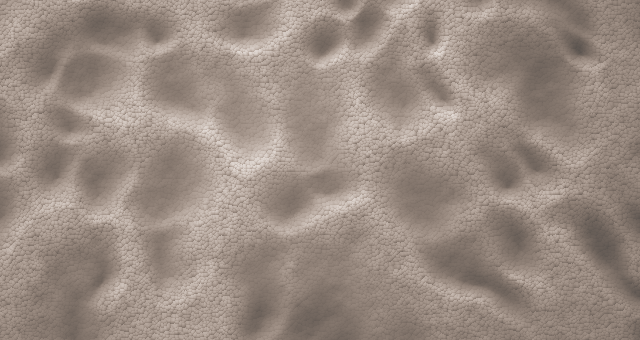
A WebGL 2 fragment shader for this texture:

```glsl
#version 300 es
precision highp float;
precision highp int;
// Pale grainy mineral crust, hollowed by pits between rounded, softly lit ridges.

#define PIT_SCALE 4.5
#define PIT_TILT 0.45
#define PIT_BLEND 9.0
#define RELIEF 0.075
#define GRAIN_SCALE 100.0
#define GRAIN_AMOUNT 0.115
#define CLUMP_AMOUNT 0.06
#define BASE_TONE 0.605
#define HEIGHT_TONE 0.17
#define SLOPE_TONE 0.17
#define GLOW_TONE 0.24
#define LIGHT_DIR vec2(-0.35, 0.94)

uniform vec2 u_resolution;
out vec4 fragColor;

// Integer hash: two random values in 0..1 for each lattice cell
vec2 hash2(vec2 cell) {
    uvec2 v = uvec2(ivec2(cell) + 4096) * 1664525u + 1013904223u;
    v.x += v.y * 1664525u;
    v.y += v.x * 1664525u;
    v ^= v >> 16u;
    v.x += v.y * 1664525u;
    v.y += v.x * 1664525u;
    v ^= v >> 16u;
    return vec2(v & 65535u) / 65535.0;
}

// Smooth value noise, two independent channels
vec2 noise2(vec2 p) {
    vec2 i = floor(p), f = fract(p);
    f = f * f * (3.0 - 2.0 * f);
    vec2 low = mix(hash2(i), hash2(i + vec2(1, 0)), f.x);
    vec2 high = mix(hash2(i + vec2(0, 1)), hash2(i + vec2(1, 1)), f.x);
    return mix(low, high, f.y);
}

// Slanted flow on the right, broader hollows near the bottom
vec2 flowWarp(vec2 p) {
    float side = smoothstep(0.85, 1.5, p.x);
    vec2 q = vec2(p.x + 0.6 * (p.y - 0.5) * side, p.y * (0.7 + 0.3 * p.y));
    q.y *= 1.0 - 0.2 * side;
    q += 0.13 * (noise2(p * 3.7 + 11.0) - 0.5);
    return q + 0.045 * (noise2(p * 10.0 + 37.0) - 0.5);
}

// Smooth union of lopsided bowls: 0 in the pits, 1 on the ridges
float pitField(vec2 p) {
    p *= PIT_SCALE;
    vec2 base = floor(p);
    float sum = 0.0;
    for (int j = -2; j <= 2; j++) {
        for (int i = -2; i <= 2; i++) {
            vec2 cell = base + vec2(i, j);
            vec2 shape = hash2(cell + 517.0);
            vec2 q = p - cell - 0.1 - 0.8 * hash2(cell);
            float radius = mix(0.38, 0.72, shape.x);
            float reach = (length(q) - PIT_TILT * q.y) / radius;
            sum += exp(-PIT_BLEND * (reach + 0.3 * shape.y));
        }
    }
    return smoothstep(0.08, 1.2, -log(sum + 1e-9) / PIT_BLEND);
}

float surface(vec2 p) {
    float h = pitField(flowWarp(p));
    h += 0.30 * (noise2(p * 6.0 + 71.0).x - 0.5);
    h += 0.10 * (noise2(p * 17.0 + 23.0).x - 0.5);
    return h + 0.035 * (noise2(p * 42.0 + 5.0).x - 0.5);
}

// Packed round grains, brighter on the side that faces the light
float grains(vec2 p) {
    p = p * GRAIN_SCALE + 0.8 * noise2(p * 40.0);
    vec2 base = floor(p), nearest = vec2(2.0);
    for (int j = -1; j <= 1; j++) {
        for (int i = -1; i <= 1; i++) {
            vec2 cell = base + vec2(i, j);
            vec2 q = p - cell - hash2(cell + 1301.0);
            if (dot(q, q) < dot(nearest, nearest)) nearest = q;
        }
    }
    return dot(nearest, LIGHT_DIR) + 0.9 * (0.4 - length(nearest));
}

// Warm tint, strongest in the mid tones
vec3 mineralColor(float tone) {
    float offset = (tone - 0.63) / 0.365;
    float warmth = max(1.0 - offset * offset, 0.25);
    return vec3(tone) - vec3(0.0, 0.06, 0.10) * warmth;
}

void main() {
    vec2 p = gl_FragCoord.xy / u_resolution.y;

    // Relief and its slope
    float e = 0.004;
    float h = surface(p);
    vec2 slope = vec2(surface(p + vec2(e, 0)), surface(p + vec2(0, e))) - h;
    vec3 normal = normalize(vec3(-slope * RELIEF / e, 1.0));

    // Broad light pool, hollow shading and slope shading
    float falloff = length((p - vec2(0.75, 0.62)) * vec2(0.75, 1.0));
    float tone = BASE_TONE + GLOW_TONE * (0.5 - falloff);
    tone += HEIGHT_TONE * (h - 0.6) + SLOPE_TONE * dot(normal.xy, LIGHT_DIR);

    // Grain stands out on lit ridges and fades in the hollows
    float rough = mix(0.35, 1.0, smoothstep(0.2, 0.9, h));
    rough *= mix(0.6, 1.15, smoothstep(0.48, 0.72, tone));
    float clump = noise2(p * 58.0 + 91.0).y - 0.5;
    tone += rough * (GRAIN_AMOUNT * grains(p) + CLUMP_AMOUNT * clump);

    fragColor = vec4(mineralColor(clamp(tone, 0.27, 0.92)), 1.0);
}
```
